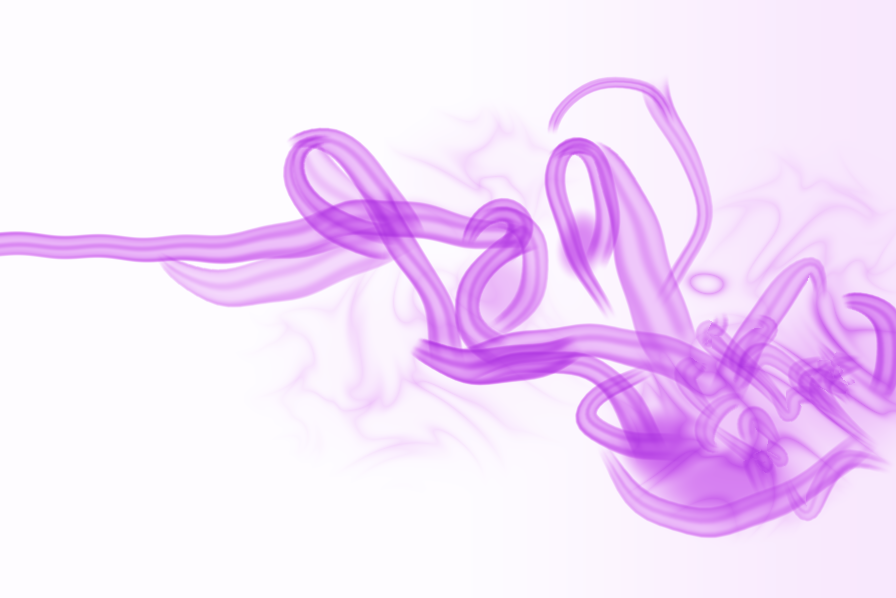
Give the GLSL for this background, as a Shadertoy shader.

```glsl
// Violet smoke drifting from a thin stem at the left into a tangled plume at the right.

// The scene is 7.68 x 5.12 units, with y pointing down.
const vec2 SCENE = vec2(7.68, 5.12);
const vec3 PAPER = vec3(0.995, 0.99, 1.0);
const vec3 ABSORB = vec3(0.25, 1.0, 0.085); // light lost per unit of smoke
const float MAX_SMOKE = 2.2;
const float RIM = 0.035;                    // thickness of a bright sheet edge
const int STEPS = 22;
const int FIBRES = 16;

vec2 hash2(float n) {
    return fract(sin(n * vec2(12.9, 78.2)) * 437.6);
}

vec2 bezier(vec2 a, vec2 b, vec2 c, vec2 d, float t) {
    float u = 1.0 - t;
    return u * u * (u * a + 3.0 * t * b) + t * t * (3.0 * u * c + t * d);
}

// Smoke sheet along a cubic curve; w holds half-widths at start, middle and end.
float ribbon(vec2 p, vec2 a, vec2 b, vec2 c, vec2 d, vec3 w, float amount) {
    float reach = max(w.x, max(w.y, w.z)) + RIM;
    vec2 low = min(min(a, b), min(c, d)) - reach;
    vec2 high = max(max(a, b), max(c, d)) + reach;
    if (any(lessThan(p, low)) || any(greaterThan(p, high))) return 0.0;

    float dist = 100.0, side = 1.0, t = 0.0;
    vec2 from = a;
    for (int i = 1; i <= STEPS; i++) {
        vec2 to = bezier(a, b, c, d, float(i) / float(STEPS));
        vec2 e = to - from, g = p - from;
        float h = clamp(dot(g, e) / dot(e, e), 0.0, 1.0);
        float l = length(g - e * h);
        if (l < dist) {
            dist = l;
            side = sign(e.x * g.y - e.y * g.x);
            t = (float(i - 1) + h) / float(STEPS);
        }
        from = to;
    }
    float width = mix(mix(w.x, w.y, t), mix(w.y, w.z, t), t);
    float edge = width - dist;
    float fill = smoothstep(-0.012, 0.02, edge);
    float rim = exp(-max(edge, 0.0) / RIM);
    float strand = 0.5 + 0.5 * sin(side * dist / width * 6.0 + t * 5.0);
    float ends = smoothstep(0.0, 0.12, t) * (1.0 - smoothstep(0.88, 1.0, t));
    return amount * ends * fill * (0.35 + 0.5 * strand * strand + 0.65 * rim);
}

float blob(vec2 p, vec2 center, vec2 radius) {
    return 1.0 - smoothstep(0.25, 1.0, length((p - center) / radius));
}

// Folded threads from layered sines.
float filaments(vec2 p) {
    float f = 1.5;
    for (int i = 0; i < 5; i++) {
        p += 0.75 * sin(p.yx * f + vec2(1.3, 4.1) * f) / f;
        p = mat2(0.8, 0.6, -0.6, 0.8) * p;
        f *= 1.6;
    }
    float r = 1.0 - abs(sin(p.x * 2.4 + p.y));
    float s = 1.0 - abs(sin(p.y * 3.1 - p.x));
    return 0.6 * (r * r * r + s * s * s);
}

float stemAndLoop(vec2 p) {
    float s = ribbon(p, vec2(-0.9, 2.08), vec2(1.3, 2.08), vec2(2.0, 2.28), vec2(3.0, 1.9), vec3(0.11, 0.06, 0.2), 0.8);
    s += ribbon(p, vec2(1.35, 2.15), vec2(1.75, 2.65), vec2(2.3, 2.5), vec2(3.6, 1.95), vec3(0.02, 0.27, 0.15), 0.42);
    s += ribbon(p, vec2(3.4, 2.05), vec2(2.6, 2.15), vec2(2.2, 1.1), vec2(2.85, 1.2), vec3(0.16, 0.11, 0.04), 0.85);
    s += ribbon(p, vec2(2.45, 1.25), vec2(2.85, 0.95), vec2(3.3, 1.6), vec2(3.5, 2.1), vec3(0.04, 0.16, 0.16), 0.75);
    s += ribbon(p, vec2(2.6, 1.2), vec2(2.7, 1.6), vec2(2.95, 1.85), vec2(3.5, 2.0), vec3(0.1, 0.3, 0.1), 0.35);
    s += ribbon(p, vec2(2.65, 2.0), vec2(3.3, 1.65), vec2(3.8, 2.05), vec2(4.6, 2.04), vec3(0.12, 0.2, 0.08), 0.75);
    return s;
}

float swirlAndBand(vec2 p) {
    float s = ribbon(p, vec2(3.2, 1.6), vec2(3.4, 2.25), vec2(3.78, 2.25), vec2(3.85, 3.15), vec3(0.14, 0.08, 0.15), 0.8);
    s += ribbon(p, vec2(4.0, 2.1), vec2(4.05, 1.65), vec2(4.75, 1.75), vec2(4.3, 2.22), vec3(0.05, 0.13, 0.1), 0.9);
    s += ribbon(p, vec2(4.1, 1.88), vec2(4.75, 1.75), vec2(4.75, 2.6), vec2(4.2, 2.85), vec3(0.08, 0.14, 0.08), 0.6);
    s += ribbon(p, vec2(4.6, 2.0), vec2(3.95, 2.3), vec2(3.75, 2.75), vec2(4.35, 3.05), vec3(0.12, 0.07, 0.14), 0.85);
    s += 0.28 * blob(p, vec2(4.3, 2.5), vec2(0.42, 0.45));
    s += ribbon(p, vec2(3.55, 2.95), vec2(3.9, 3.2), vec2(4.4, 3.2), vec2(5.0, 2.95), vec3(0.07, 0.22, 0.1), 1.2);
    s += ribbon(p, vec2(3.9, 3.15), vec2(4.7, 2.85), vec2(5.4, 2.8), vec2(6.2, 3.3), vec3(0.14, 0.11, 0.2), 0.7);
    s += ribbon(p, vec2(4.1, 3.2), vec2(4.9, 2.95), vec2(5.35, 3.1), vec2(5.6, 3.95), vec3(0.08, 0.09, 0.15), 0.8);
    return s;
}

float columns(vec2 p) {
    float s = ribbon(p, vec2(5.15, 1.35), vec2(4.6, 0.95), vec2(4.65, 1.85), vec2(5.25, 2.75), vec3(0.05, 0.12, 0.05), 0.8);
    s += 0.7 * blob(p, vec2(4.98, 2.1), vec2(0.23, 0.34));
    s += ribbon(p, vec2(4.7, 1.35), vec2(5.1, 1.0), vec2(5.35, 1.7), vec2(5.1, 2.3), vec3(0.04, 0.12, 0.1), 0.75);
    s += ribbon(p, vec2(5.05, 1.25), vec2(5.5, 1.5), vec2(5.4, 2.4), vec2(5.85, 3.1), vec3(0.05, 0.28, 0.22), 0.6);
    s += ribbon(p, vec2(4.72, 1.15), vec2(4.75, 0.75), vec2(5.65, 0.4), vec2(5.76, 1.1), vec3(0.04, 0.05, 0.04), 0.6);
    s += ribbon(p, vec2(5.6, 0.65), vec2(5.75, 1.5), vec2(6.5, 1.5), vec2(5.6, 2.65), vec3(0.12, 0.06, 0.06), 0.5);
    return s;
}

float tangle(vec2 p, float threads) {
    float body = max(blob(p, vec2(6.3, 3.65), vec2(1.25, 1.05)), blob(p, vec2(7.2, 3.25), vec2(0.9)));
    float s = body * (0.2 + 1.1 * threads);
    s += 0.9 * blob(p, vec2(5.65, 3.82), vec2(0.38)) + 0.6 * blob(p, vec2(6.2, 4.15), vec2(0.8, 0.4));
    s += ribbon(p, vec2(5.6, 3.15), vec2(4.75, 3.45), vec2(4.85, 3.8), vec2(5.9, 3.85), vec3(0.06, 0.09, 0.12), 0.8);
    s += ribbon(p, vec2(5.15, 3.8), vec2(5.6, 4.8), vec2(6.5, 4.6), vec2(7.5, 3.7), vec3(0.05, 0.18, 0.1), 0.55);
    s += ribbon(p, vec2(6.2, 3.4), vec2(6.5, 2.7), vec2(7.1, 1.8), vec2(7.02, 2.6), vec3(0.16, 0.12, 0.05), 0.5);
    s += ribbon(p, vec2(7.2, 2.6), vec2(7.5, 2.5), vec2(7.85, 2.8), vec2(7.5, 3.4), vec3(0.05, 0.15, 0.1), 1.0);
    s += 0.45 * exp(-abs(length((p - vec2(6.06, 2.42)) / vec2(1.0, 0.6)) - 0.14) / RIM);
    // Scattered curling fibres
    for (int i = 1; i <= FIBRES; i++) {
        vec2 h = hash2(float(i)), k = hash2(float(i + FIBRES)) - 0.5;
        vec2 c = vec2(5.8, 2.9) + h * vec2(1.7, 1.2);
        s += ribbon(p, c - k, c + k.yx * 2.0, c - 0.5 * h, c + k, vec3(0.03, 0.15, 0.05), 0.4);
    }
    return s;
}

void mainImage(out vec4 fragColor, in vec2 fragCoord) {
    vec2 p = fragCoord / iResolution.xy * SCENE;
    p.y = SCENE.y - p.y;
    float threads = filaments(p * 1.5);
    vec2 bent = p + 0.012 * sin(p.yx * 9.0);

    // Faint veils and the broad lavender tint
    float veil = blob(p, vec2(3.6, 3.1), vec2(1.7, 1.2)) + blob(p, vec2(4.1, 1.5), vec2(1.0, 0.7));
    veil += blob(p, vec2(6.9, 2.2), vec2(1.1));
    float smoke = veil * (0.03 + 0.22 * threads) + 0.09 * smoothstep(3.5, 8.0, p.x);

    smoke += stemAndLoop(bent) + swirlAndBand(bent) + columns(bent) + tangle(bent, threads);
    smoke = MAX_SMOKE * (1.0 - exp(-smoke / MAX_SMOKE));
    fragColor = vec4(PAPER * exp(-smoke * ABSORB), 1.0);
}
```
